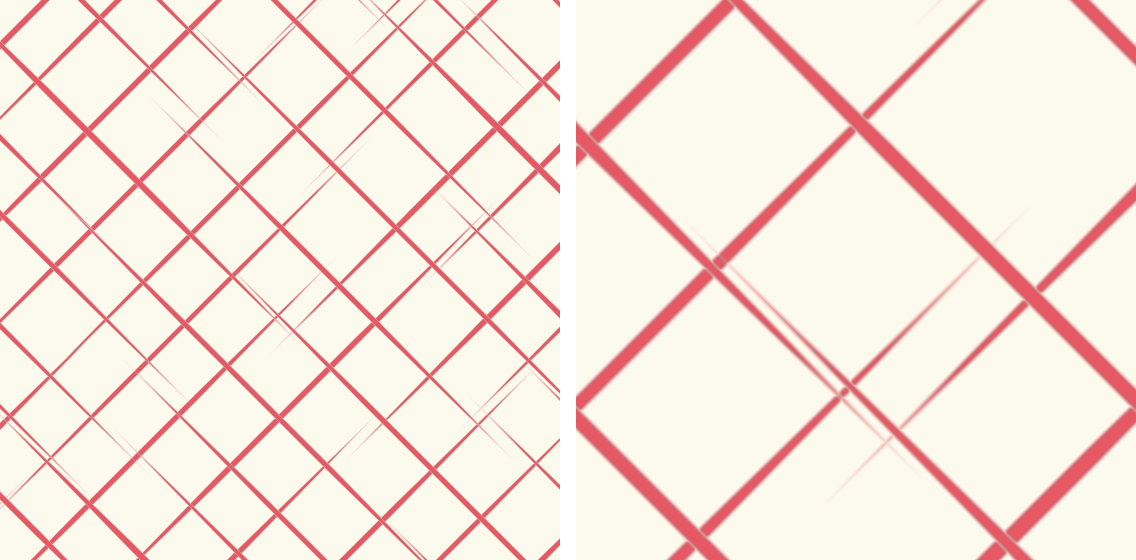
Left, the full canvas; right, a detail of the centre.
Reproduce this pattern procedurally as a WebGL 2 fragment shader.

```glsl
#version 300 es
precision highp float;
// Diagonal lattice of long tapering red brush lines on cream paper.

#define LANE_SPACING 0.1215   // distance between parallel lanes
#define LANE_JITTER 0.36      // sideways scatter, in lanes
#define STROKE_PERIOD 0.85    // distance between stroke centres in a lane
#define HALF_WIDTH 0.0054     // half width of a full stroke
#define TAPER 0.36            // length of the pointed ends
#define SOFTNESS 0.0017       // half width of the blurred rim
#define SEAM 0.32             // paleness of the seam at crossings

uniform vec2 u_resolution;
out vec4 fragColor;

const vec3 PAPER = vec3(0.985, 0.98, 0.93);
const vec3 RED = vec3(0.905, 0.345, 0.395);
const vec3 DULL_RED = vec3(0.79, 0.36, 0.39);

// Integer hash: three random values in 0..1 for a cell and a seed
vec3 hash3(vec2 cell, int seed) {
    uvec3 v = uvec3(ivec3(ivec2(cell), seed)) * 1664525u + 1013904223u;
    v.x += v.y * v.z; v.y += v.z * v.x; v.z += v.x * v.y;
    v ^= v >> 16u;
    v.x += v.y * v.z; v.y += v.z * v.x; v.z += v.x * v.y;
    return vec3(v >> 8u) / 16777216.0;
}

// Coverage of one stroke, wide in the middle and pointed at both ends
float stroke(vec2 offset, float halfLength, float thickness, float soft) {
    float taper = clamp((halfLength - abs(offset.y)) / TAPER, 0.0, 1.0);
    float width = HALF_WIDTH * thickness * taper;
    float rim = abs(offset.x) - width;
    return (1.0 - smoothstep(-soft, soft, rim)) * clamp(width / soft, 0.0, 1.0);
}

// Parallel strokes; q.x runs across the lanes, q.y along them.
// Neighbours in a lane overlap at their tips and shift sideways.
float strokeFamily(vec2 q, int seed, float soft) {
    float cover = 0.0;
    float nearLane = floor(q.x / LANE_SPACING);
    for (int i = -1; i <= 1; i++) {
        float lane = nearLane + float(i);
        float shift = hash3(vec2(lane, 0.0), seed + 50).x;
        float along = q.y / STROKE_PERIOD + shift;
        for (int j = -1; j <= 1; j++) {
            float index = floor(along) + float(j);
            vec3 rnd = hash3(vec2(lane, index), seed);
            vec2 offset = vec2(
                q.x - (lane + 0.5 + LANE_JITTER * (rnd.x - 0.5)) * LANE_SPACING,
                (along - index - 0.5) * STROKE_PERIOD);
            float halfLength = STROKE_PERIOD * mix(0.54, 0.68, rnd.y);
            float thickness = mix(0.75, 1.05, rnd.z);
            cover = max(cover, stroke(offset, halfLength, thickness, soft));
        }
    }
    return cover;
}

void main() {
    vec2 p = gl_FragCoord.xy / u_resolution.y;
    float soft = max(SOFTNESS, 0.75 / u_resolution.y);

    // Turn the canvas by 45 degrees
    vec2 diagonal = vec2(p.x + p.y, p.x - p.y) * sqrt(0.5);
    float falling = strokeFamily(diagonal, 3, soft);
    float rising = strokeFamily(diagonal.yx, 11, soft);

    // The falling strokes lie on top, with a faint pale seam at their rim
    float seam = SEAM * 4.0 * falling * (1.0 - falling);
    float cover = max(falling, rising * (1.0 - seam));

    // The ink is duller just inside the rim
    float rimBand = smoothstep(0.2, 0.75, cover) * (1.0 - smoothstep(0.93, 1.0, cover));
    vec3 ink = mix(RED, DULL_RED, rimBand);
    fragColor = vec4(mix(PAPER, ink, cover), 1.0);
}
```
